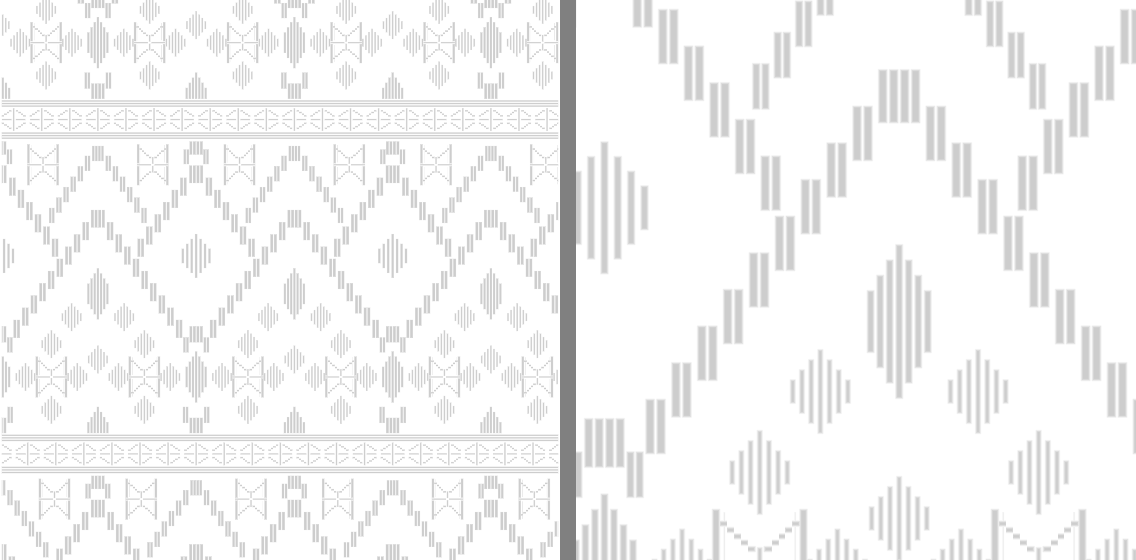
Left, the full canvas; right, a detail of the centre.
Give the GLSL for this pattern, as a Shadertoy shader.

```glsl
// Pale grey woven ornament: barred lozenges, stepped chevrons and star bands.
// Each row is a mirrored tile, shifted by half a tile from the row above;
// every motif is a distance to bars, merged by min and softly inked.

const float UNITS = 768.0;              // design units along the canvas height
const vec2  TILE = vec2(269.5, 458.5);  // repeat across, repeat down
const vec2  ORIGIN = vec2(269.0, 137.0);
const float BAND_MID = 27.0;            // centre of the star band in a row
const float STAR_STEP = 38.5;           // seven stars per tile
const float ROW_END = 457.0;            // motifs are cut off by the next band
const float MARGIN = 2.5;
const float SOFTNESS = 0.85;
const vec3  PAPER = vec3(1.0);
const vec3  INK = vec3(0.805);

float box(vec2 p, vec2 halfSize) {
    vec2 d = abs(p) - halfSize;
    return length(max(d, 0.0)) + min(max(d.x, d.y), 0.0);
}

// Seven vertical bars that shorten away from the middle
float lozenge(vec2 p, float spacing, float halfWidth, float height, float drop) {
    float i = clamp(round(p.x / spacing), -3.0, 3.0);
    return box(vec2(p.x - i * spacing, p.y), vec2(halfWidth, height - drop * abs(i)));
}

float smallLozenge(vec2 p) { return lozenge(p, 4.2, 0.95, 19.0, 4.6); }
float tallLozenge(vec2 p)  { return lozenge(p, 4.35, 1.4, 35.0, 7.0); }

// Equal bars side by side, an even number in total
float bars(vec2 p, float pairs, float spacing, float halfHeight) {
    float i = clamp(floor(p.x / spacing), -pairs, pairs - 1.0) + 0.5;
    return box(vec2(p.x - i * spacing, p.y), vec2(spacing * 0.36, halfHeight));
}

// Nearest step of a staircase, as an offset from its centre
vec2 stair(vec2 p, vec2 start, vec2 stride, float last) {
    return p - start - stride * clamp(round((p.x - start.x) / stride.x), 0.0, last);
}

// Framed cross with dashed diagonals
float crossBox(vec2 p) {
    vec2 q = abs(p);
    float d = box(q - vec2(20.0, 15.0), vec2(1.5, 13.0));
    d = min(d, box(q - vec2(16.2, 15.0), vec2(0.5, 12.0)) + 0.6);
    d = min(d, box(stair(q, vec2(4.0, 10.0), vec2(3.1, 2.9), 4.0), vec2(1.8, 1.0)));
    d = min(d, box(q - vec2(12.0, 0.0), vec2(9.5, 0.8)));
    return min(d, box(q - vec2(0.0, 6.0), vec2(0.9, 4.5)));
}

// Ruled border with a run of stars
float starBand(vec2 p) {
    float y = abs(p.y - BAND_MID);
    float rule = 18.5 + 3.5 * clamp(round((y - 18.5) / 3.5), 0.0, 2.0);
    float d = abs(y - rule) - 0.9;
    float x = p.x - 0.5 * TILE.x;
    vec2 q = vec2(abs(x - STAR_STEP * round(x / STAR_STEP)), y);
    d = min(d, box(q, vec2(0.9, 15.5)));
    d = min(d, box(q - vec2(9.5, 0.0), vec2(6.5, 0.8)));
    return min(d, box(stair(q, vec2(5.0, 12.0), vec2(3.2, -2.3), 3.0), vec2(1.8, 0.9)));
}

// Three zigzags of paired bars with their capping blocks
float chevrons(vec2 p, vec2 side) {
    float d = bars(stair(p, vec2(17.5, 119.0), vec2(11.7, 16.75), 5.0), 1.0, 5.0, 12.3);
    d = min(d, bars(stair(p, vec2(118.0, 180.0), vec2(-11.83, 16.75), 8.0), 1.0, 5.0, 12.3));
    d = min(d, bars(stair(p, vec2(120.5, 87.0), vec2(-9.8, 14.3), 5.0), 1.0, 4.2, 10.3));
    d = min(d, bars(p - vec2(0.0, 102.0), 2.0, 5.0, 12.0));
    d = min(d, bars(side - vec2(0.0, 163.0), 2.0, 5.0, 12.0));
    d = min(d, bars(side - vec2(0.0, 73.5), 2.0, 4.2, 10.3));
    // Small stacks at both ends of the zigzag
    d = min(d, bars(p - vec2(0.0, 66.0), 2.0, 4.8, 9.0));
    d = min(d, bars(p - vec2(13.5, 78.0), 1.0, 4.2, 10.0));
    d = min(d, bars(p - vec2(0.0, 321.5), 2.0, 4.8, 11.0));
    d = min(d, bars(p - vec2(14.0, 336.0), 1.0, 4.2, 10.3));
    d = min(d, bars(p - vec2(0.0, 446.5), 2.0, 4.8, 10.5));
    return min(d, bars(p - vec2(14.5, 432.0), 1.0, 4.2, 11.0));
}

// Lozenges and crosses between and below the zigzags
float medallions(vec2 p, vec2 side) {
    float d = crossBox(p - vec2(59.5, 89.0));
    vec2 flower = p - vec2(71.0, 380.0);
    d = min(d, crossBox(flower));
    d = min(d, smallLozenge(vec2(flower.x, abs(flower.y) - 45.0)));
    d = min(d, smallLozenge(vec2(abs(flower.x) - 35.5, flower.y)));
    d = min(d, lozenge(p - vec2(0.0, 214.0), 6.1, 1.5, 30.0, 6.7));
    d = min(d, tallLozenge(p - vec2(0.0, 380.0)));
    d = min(d, tallLozenge(side - vec2(0.0, 266.0)));
    d = min(d, tallLozenge(side - vec2(0.0, 456.0)));
    d = min(d, smallLozenge(side - vec2(0.0, 356.0)));
    return min(d, smallLozenge(p - vec2(98.7, 298.0)));
}

void mainImage(out vec4 fragColor, in vec2 fragCoord) {
    float pixel = UNITS / iResolution.y;
    vec2 canvas = vec2(fragCoord.x, iResolution.y - fragCoord.y) * pixel;

    // Half-shifted rows, each mirrored about its tile centre
    vec2 p = canvas - ORIGIN;
    float row = floor(p.y / TILE.y);
    p.y -= row * TILE.y;
    p.x -= row * 0.5 * TILE.x;
    p.x = abs(p.x - TILE.x * round(p.x / TILE.x));
    vec2 side = vec2(p.x - 0.5 * TILE.x, p.y);

    float d = min(starBand(p), min(chevrons(p, side), medallions(p, side)));
    d = max(d, p.y - ROW_END);

    // Plain strip along the left and right edges
    float width = iResolution.x * pixel;
    d = max(d, MARGIN - min(canvas.x, width - canvas.x));

    float soft = max(SOFTNESS, 0.7 * pixel);
    fragColor = vec4(mix(PAPER, INK, smoothstep(soft, -soft, d)), 1.0);
}
```
